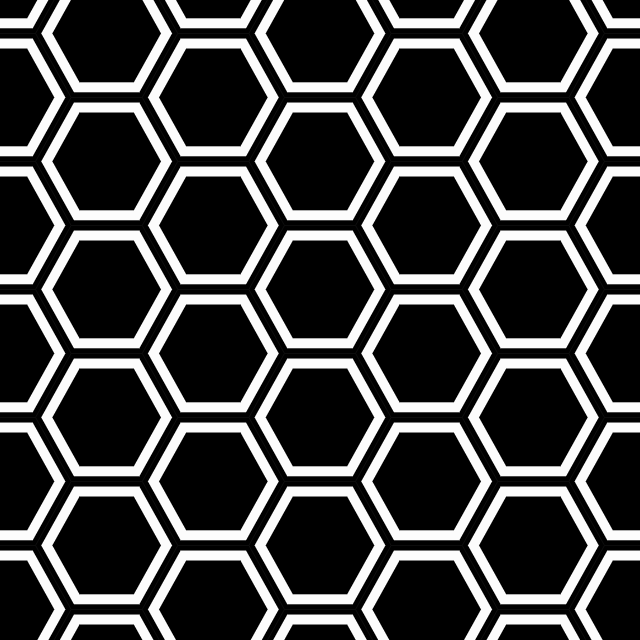
A WebGL 1 fragment shader for this pattern:

```glsl
precision highp float;
// White hexagon outlines on black, packed as a flat-topped honeycomb.
// Two offset rectangular lattices give the cell centres; a hexagonal distance
// from the nearest centre gives the ring and a barely visible seam between cells.

uniform vec2 u_resolution;

#define REPEATS vec2(3.0, 5.0)      // whole lattice cells across and down
#define SHIFT vec2(0.0, 0.239)      // lattice offset, in cells
#define RING_INNER 0.382            // ring limits; 0.5 is the cell border
#define RING_OUTER 0.460
#define SEAM_HALF_WIDTH 0.003
#define SEAM_COLOR vec3(0.06)
#define GROUND_COLOR vec3(0.0)
#define RING_COLOR vec3(0.99)

const float SQRT3 = 1.7320508;

// Distance from the centre to the hexagon through p, measured to its sides.
float hexDistance(vec2 p) {
  p = abs(p);
  return max(p.y, 0.5 * (SQRT3 * p.x + p.y));
}

// Hexagonal distance to the nearest point of a wrapped lattice.
float latticeDistance(vec2 cell) {
  vec2 offset = fract(cell + 0.5) - 0.5;
  return hexDistance(offset * vec2(SQRT3, 1.0));
}

// Antialiased coverage of the region where dist exceeds edge.
float beyond(float edge, float dist, float pixel) {
  return clamp((dist - edge) / pixel + 0.5, 0.0, 1.0);
}

void main() {
  vec2 cell = gl_FragCoord.xy / u_resolution * REPEATS - SHIFT;
  vec2 pixelSize = REPEATS * vec2(SQRT3, 1.0) / u_resolution;
  float pixel = max(pixelSize.x, pixelSize.y);

  // Nearest centre of the two interleaved column sets
  float dist = min(latticeDistance(cell), latticeDistance(cell + 0.5));

  // Ring and seam coverage
  float ring = beyond(RING_INNER, dist, pixel) - beyond(RING_OUTER, dist, pixel);
  float seam = beyond(0.5 - SEAM_HALF_WIDTH, dist, pixel);

  vec3 color = mix(GROUND_COLOR, SEAM_COLOR, seam);
  color = mix(color, RING_COLOR, ring);
  gl_FragColor = vec4(color, 1.0);
}
```
